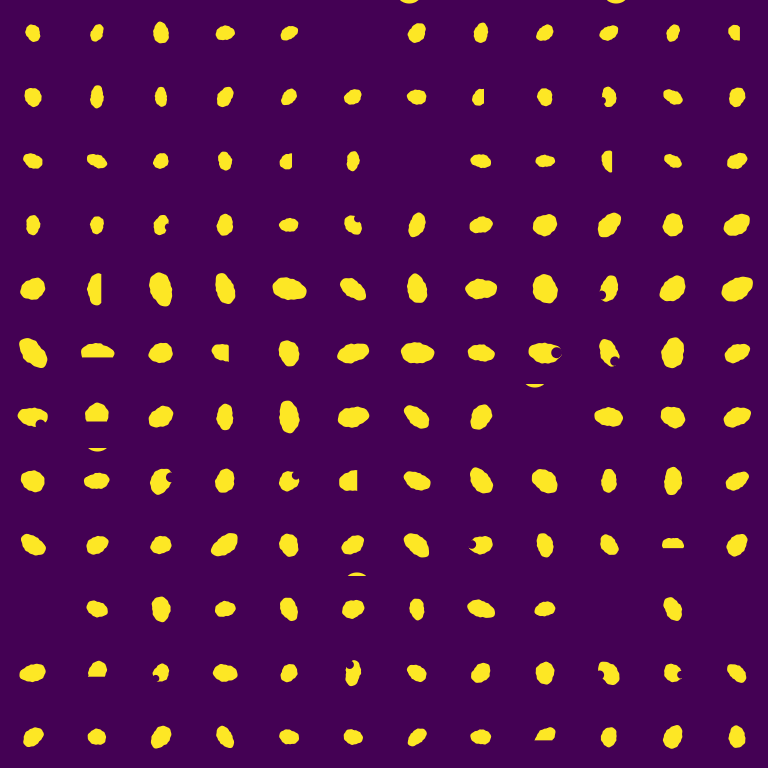
Give the GLSL for this pattern, as a Shadertoy shader.

```glsl
// Twelve by twelve sheet of yellow seed-like blobs on deep violet.
// Each cell hashes its own tilted ellipse, with rare gaps, bites, flat cuts and
// slivers at the cell border; blob size swells and fades in reading order.

const float TAU = 6.2831853;

// Integer hash: three random values in 0..1 per cell and salt
vec3 hash3(vec2 cell, uint salt) {
    uvec3 v = uvec3(uvec2(cell), salt) * 1664525u + 1013904223u;
    v.x += v.y * v.z; v.y += v.z * v.x; v.z += v.x * v.y;
    v ^= v >> 16u;
    v.x += v.y * v.z; v.y += v.z * v.x; v.z += v.x * v.y;
    return vec3(v >> 8u) / 16777216.0;
}

float ellipseDistance(vec2 p, vec2 axes) {
    float k = length(p / axes);
    return k * (k - 1.0) / max(length(p / (axes * axes)), 1e-4);
}

// Mean blob radius in cell units, counted from the top left cell
float radiusAt(vec2 cell) {
    float n = (11.0 - cell.y) * 12.0 + cell.x;
    float swell = smoothstep(38.0, 50.0, n) * (1.0 - 0.65 * smoothstep(58.0, 125.0, n));
    return 0.130 + 0.062 * swell;
}

float blobDistance(vec2 p, vec2 cell) {
    vec3 form = hash3(cell, 1u);
    vec3 flaw = hash3(cell, 2u);
    vec3 phase = hash3(cell, 3u) * TAU;
    if (flaw.x < 0.035) return 1.0;

    // Tilted ellipse
    float radius = radiusAt(cell) * mix(0.87, 1.11, form.x);
    float stretch = sqrt(mix(1.15, 1.8, form.y));
    float tilt = form.z * 0.5 * TAU;
    float c = cos(tilt), s = sin(tilt);
    vec2 q = mat2(c, -s, s, c) * p;
    float d = ellipseDistance(q, radius * vec2(stretch, 1.0 / stretch));

    // Uneven outline
    float angle = atan(q.y, q.x + 1e-5);
    d += radius * (0.035 * sin(3.0 * angle + phase.x)
                 + 0.025 * sin(5.0 * angle + phase.y)
                 + 0.018 * sin(11.0 * angle + phase.z));

    // Round bite or straight cut on a few blobs
    vec2 side = vec2(cos(phase.x), sin(phase.x));
    if (flaw.y < 0.08)
        d = max(d, radius * 0.42 - length(p - side * radius * 0.9));
    else if (flaw.y < 0.15) {
        vec2 axis = flaw.z < 0.5 ? vec2(1, 0) : vec2(0, -1);
        d = max(d, dot(p, axis) - radius * 0.35);
    }
    return d;
}

// Cap of a blob cut off by the upper or lower border of its cell
float sliverDistance(vec2 p, vec2 cell) {
    vec3 h = hash3(cell, 4u);
    if (h.x > 0.014) return 1.0;
    float border = h.y < 0.5 ? -0.5 : 0.5;
    vec2 center = vec2(mix(-0.16, 0.16, h.z), border * 1.2);
    return max(ellipseDistance(p - center, vec2(0.19, 0.155)), abs(p.y) - 0.5);
}

void mainImage(out vec4 fragColor, in vec2 fragCoord) {
    vec2 grid = fragCoord / iResolution.xy * 12.0;
    vec2 cell = mod(floor(grid), 12.0);
    vec2 p = fract(grid) - 0.5;
    float pixel = 12.0 / min(iResolution.x, iResolution.y);

    float d = min(blobDistance(p - vec2(0.016, -0.016), cell), sliverDistance(p, cell));
    float cover = clamp(0.5 - d / pixel, 0.0, 1.0);

    vec3 violet = vec3(0.267, 0.004, 0.329);
    vec3 yellow = vec3(0.993, 0.906, 0.144);
    fragColor = vec4(mix(violet, yellow, cover), 1.0);
}
```
